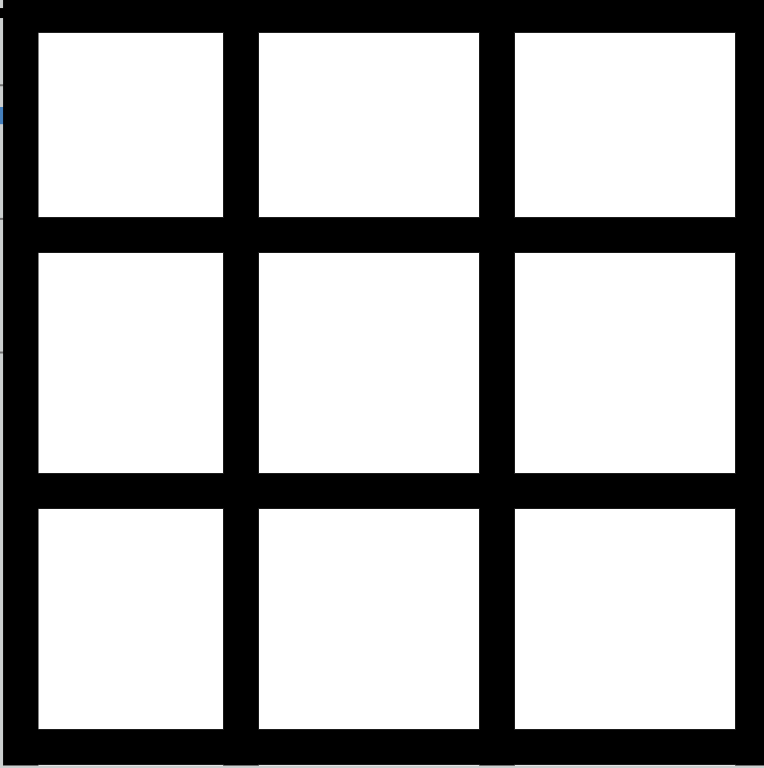
A WebGL 2 fragment shader for this pattern:

```glsl
#version 300 es
precision highp float;

uniform vec2 u_resolution;
out vec4 fragColor;

// Lengths are fractions of the canvas height, measured from the top left
const float PITCH = 1.0 / 3.0;
const float HALF_LINE = 0.0233;
const vec2 FIRST_LINE = vec2(0.0268, 0.0195);   // the first row and column are narrower
const vec2 SECOND_LINE = vec2(0.3138, 0.3060);  // regular spacing starts here
const float LEFT_MARGIN = 0.0040;
const float BOTTOM_MARGIN = 0.9967;

const vec3 PAPER = vec3(1.0);
const vec3 INK = vec3(0.0);
const vec3 MARGIN_GREY = vec3(0.80, 0.81, 0.81);
const vec3 MARK_GREY = vec3(0.45);
const vec3 MARK_BLUE = vec3(0.27, 0.50, 0.74);

// Antialiased coverage of the region where distance is negative
float coverage(float distance, float pixel) {
    return clamp(0.5 - distance / pixel, 0.0, 1.0);
}

// Signed distance to the nearest line on each axis
vec2 lineDistance(vec2 p) {
    vec2 index = max(round((p - SECOND_LINE) / PITCH), 0.0);
    vec2 regular = abs(p - SECOND_LINE - index * PITCH);
    return min(regular, abs(p - FIRST_LINE)) - HALF_LINE;
}

// Small mark across the left margin
float marginMark(float y, float center, float halfHeight, float pixel) {
    return coverage(abs(y - center) - halfHeight, pixel);
}

void main() {
    float pixel = 1.0 / u_resolution.y;
    vec2 p = vec2(gl_FragCoord.x, u_resolution.y - gl_FragCoord.y) * pixel;

    // Grid of square cells
    vec2 lines = lineDistance(p);
    vec3 color = mix(PAPER, INK, coverage(min(lines.x, lines.y), pixel));

    // Pale margin with its marks
    vec3 margin = MARGIN_GREY;
    margin = mix(margin, INK, marginMark(p.y, 0.0170, 0.0065, pixel));
    margin = mix(margin, MARK_BLUE, marginMark(p.y, 0.1505, 0.0112, pixel));
    for (int i = 0; i < 3; i++) {
        float center = 0.111 + 0.174 * float(i);
        margin = mix(margin, MARK_GREY, marginMark(p.y, center, 0.0013, pixel));
    }
    float outside = min(p.x - LEFT_MARGIN, BOTTOM_MARGIN - p.y);
    color = mix(color, margin, coverage(outside, pixel));

    fragColor = vec4(color, 1.0);
}
```
